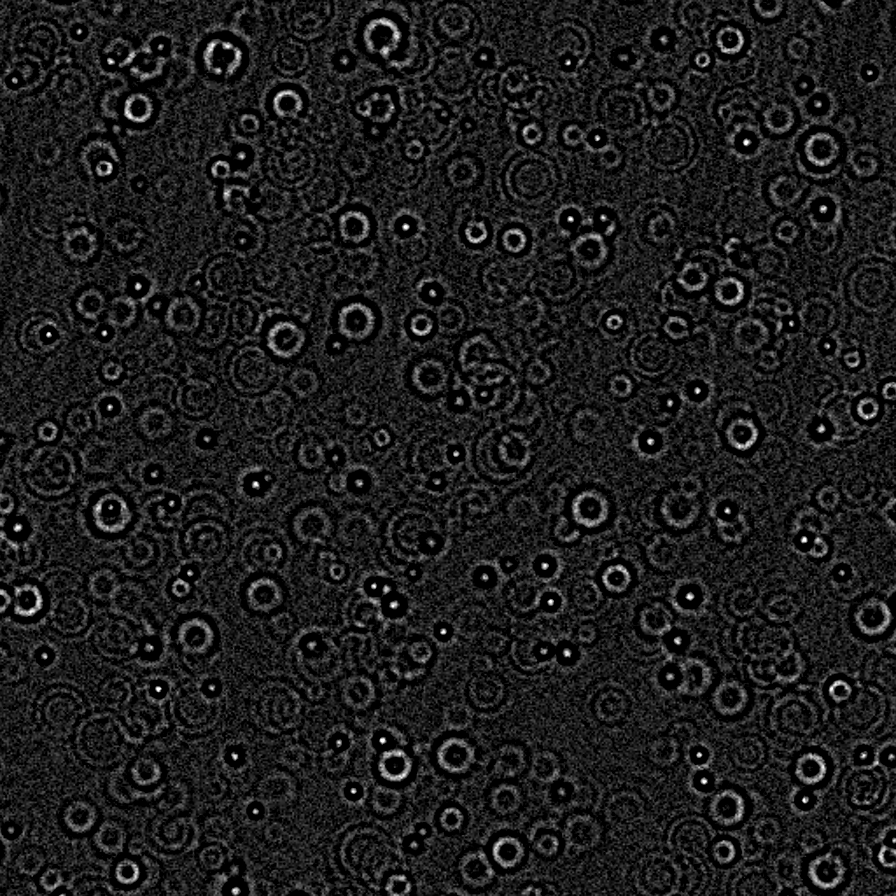
Write a Shadertoy shader that draws this texture.

```glsl
// Grainy dark hologram field: scattered bright specks, diffraction rings and faint wide fringes.

const float TAU = 6.2831853;
const float GRAIN_CELLS = 512.0;
const float FIELD_CELLS = 14.0;
const int PARTICLES_PER_CELL = 4;
const float BASE_LEVEL = 0.10;
const float GRAIN_STRENGTH = 0.108;

float hash(vec2 p, float seed) {
    return fract(sin(dot(p, vec2(12.9898, 78.233)) + seed * 37.719) * 43758.5453);
}

// Roughly normal random value with unit deviation
float normalHash(vec2 p) {
    return 2.0 * (hash(p, 1.0) + hash(p, 2.0) + hash(p, 3.0) - 1.5);
}

// Fine sensor grain, blended between grid nodes
float grain(vec2 uv) {
    vec2 p = uv * GRAIN_CELLS - 0.5;
    vec2 cell = floor(p);
    vec2 f = p - cell;
    float low = mix(normalHash(cell), normalHash(cell + vec2(1, 0)), f.x);
    float high = mix(normalHash(cell + vec2(0, 1)), normalHash(cell + vec2(1, 1)), f.x);
    return mix(low, high, f.y);
}

// Fringes around one bright ring; a zero radius gives a speck with a dark halo
float fringes(float r, float radius, float period, float spread) {
    float d = (r - radius) / period;
    return cos(TAU * d) * exp(-d * d / (spread * spread));
}

// One particle: speck, ring or wide fringe set, brighter on one side
float particle(vec2 offset, vec2 id, float seed) {
    float kind = hash(id, seed + 0.1);
    float size = hash(id, seed + 0.2);
    float power = hash(id, seed + 0.3);
    float angle = TAU * hash(id, seed + 0.4);

    float radius, period, spread, strength;
    if (kind < 0.17) {
        radius = 0.0;
        period = mix(0.014, 0.021, size);
        spread = 0.75;
        strength = mix(0.35, 1.0, power);
    } else if (kind < 0.65) {
        radius = mix(0.006, 0.017, size);
        period = mix(0.012, 0.019, size);
        spread = 0.8;
        strength = 0.09 + 0.42 * power * power * power;
    } else {
        radius = mix(0.010, 0.027, size);
        period = mix(0.010, 0.014, power);
        spread = 1.3;
        strength = mix(0.05, 0.13, hash(id, seed + 0.5));
    }

    float r = length(offset);
    float side = dot(offset, vec2(cos(angle), sin(angle))) / (r + 0.004);
    return strength * (1.0 + 0.45 * side) * fringes(r, radius, period, spread);
}

// Sum of all particles near a point, with denser and sparser cells
float particleField(vec2 uv) {
    vec2 home = floor(uv * FIELD_CELLS);
    float sum = 0.0;
    for (int y = -1; y <= 1; y++)
    for (int x = -1; x <= 1; x++) {
        vec2 id = home + vec2(x, y);
        float density = mix(0.4, 1.0, hash(id, 5.0));
        for (int i = 0; i < PARTICLES_PER_CELL; i++) {
            float seed = 10.0 + float(i);
            if (hash(id, seed + 0.6) > density) continue;
            vec2 jitter = vec2(hash(id, seed + 0.7), hash(id, seed + 0.8));
            vec2 center = (id + jitter) / FIELD_CELLS;
            sum += particle(uv - center, id, seed);
        }
    }
    return sum;
}

void mainImage(out vec4 fragColor, in vec2 fragCoord) {
    vec2 uv = fragCoord / iResolution.y;
    float signal = particleField(uv);
    float noise = grain(uv) * GRAIN_STRENGTH * (1.0 + clamp(signal, -0.3, 0.8));
    float light = clamp(BASE_LEVEL + signal + noise, 0.0, 1.0);
    fragColor = vec4(vec3(light), 1.0);
}
```
